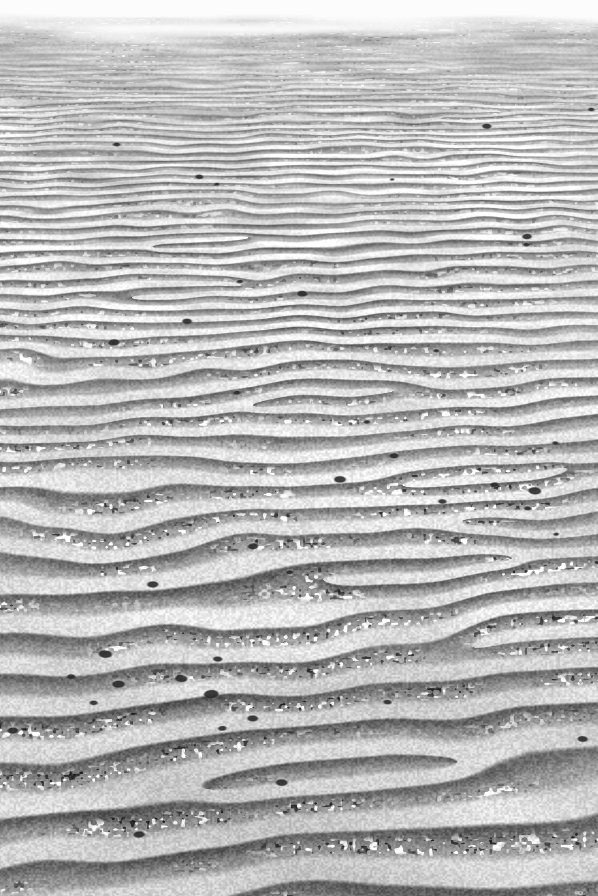
Reproduce this texture procedurally as a Shadertoy shader.

```glsl
float hash(vec2 p) {
    vec3 q = fract(vec3(p.xyx) * 0.1031);
    q += dot(q, q.yzx + 33.33);
    return fract((q.x + q.y) * q.z);
}

float noise(vec2 p) {
    vec2 cell = floor(p), f = fract(p);
    f = f * f * (3.0 - 2.0 * f);
    return mix(mix(hash(cell), hash(cell + vec2(1, 0)), f.x),
               mix(hash(cell + vec2(0, 1)), hash(cell + vec2(1, 1)), f.x), f.y);
}

// Pairs of opposite phase vortices make ridges fork and rejoin
float forks(vec2 p) {
    float shift = 0.0;
    for (float i = 0.0; i < 9.0; i++) {
        vec2 start = vec2(0.667 * hash(vec2(i, 3.0)), 0.12 + 0.085 * (i + hash(vec2(i, 8.0))));
        vec2 end = start + vec2(0.28, -0.03) * (start.y + 0.1);
        vec2 a = (p - start) * vec2(1.0, 2.5);
        vec2 b = (p - end) * vec2(1.0, 2.5);
        shift += (atan(a.y, a.x) - atan(b.y, b.x)) / 6.28318;
    }
    return shift;
}

// Ripple phase: foreshortened rows, tilted in the foreground
float ripplePhase(vec2 p) {
    float depth = p.y + 0.12 * p.x * pow(p.y, 1.5) + 0.286;
    float row = 23.15 / depth;
    float across = (p.x - 0.333) / depth;
    float bend = 0.9 * (noise(vec2(across * 4.0, row * 0.35)) - 0.5);
    bend += mix(0.6, 0.25, p.y) * (noise(vec2(across * 13.0 + 40.0, row * 0.7)) - 0.5);
    return 0.12 - row + bend + forks(p);
}

// Dark pebbles: x is the body, y a pale lit rim above it
vec2 pebbles(vec2 p, float pixel) {
    vec2 cover = vec2(0.0);
    for (float i = 0.0; i < 40.0; i++) {
        vec2 center = vec2(0.667 * hash(vec2(i, 17.0)), 0.1 + 0.87 * hash(vec2(i, 29.0)));
        float size = (0.0018 + 0.0035 * hash(vec2(i, 41.0))) * (0.55 + 0.6 * center.y);
        vec2 d = (p - center) * vec2(0.65, 1.15);
        d.y += 0.2 * d.x * (hash(vec2(i, 53.0)) - 0.5);
        float body = 1.0 - smoothstep(-pixel, pixel, length(d) - size);
        float rim = 1.0 - smoothstep(-pixel, pixel, length(d + vec2(0.0, size * 0.6)) - size);
        cover = max(cover, vec2(body, rim * (1.0 - body)));
    }
    return cover;
}

void mainImage(out vec4 fragColor, in vec2 fragCoord) {
    // y runs from the far edge (0) to the foreground (1)
    vec2 p = fragCoord / iResolution.y;
    p.y = 1.0 - p.y;
    float pixel = 1.0 / iResolution.y;
    float near = smoothstep(0.12, 0.6, p.y);

    // Ridge and shadow profile, softened to the pixel size
    float f = fract(ripplePhase(p));
    float blur = clamp(pixel * 23.15 / pow(p.y + 0.286, 2.0), 0.045, 0.33);
    float edge = smoothstep(0.58 - blur, 0.58 + blur, f);
    float ridge = smoothstep(0.0, 0.2, f) * (1.0 - edge);
    float shadow = edge * (1.0 - smoothstep(0.64, 1.0, f));
    float trough = smoothstep(0.64, 0.84, f) + 1.0 - smoothstep(0.0, 0.13, f);

    // Sand tone with uneven relief
    float relief = 0.75 + 0.5 * noise(p * vec2(9.0, 22.0));
    relief *= smoothstep(0.02, 0.2, p.y);
    float tone = 0.63 + mix(0.12, -0.06, p.y);
    tone += relief * (0.23 * ridge - 0.21 * shadow);
    tone += 0.08 * (noise(p * vec2(5.0, 14.0) + 7.0) - 0.5);

    // Fine grain, and thin streaks in the distance
    tone += mix(0.07, 0.17, near) * (noise(p * vec2(420.0, 480.0)) - 0.5);
    tone += 0.22 * (1.0 - near) * (noise(p * vec2(22.0, 260.0)) - 0.5);

    // Shell fragments gathered in the troughs
    float patches = trough * mix(0.35, 1.0, near) * smoothstep(0.2, 0.65, noise(p * vec2(14.0, 30.0) + 3.0));
    float pale = smoothstep(0.62, 0.82, noise(p * vec2(210.0, 270.0) + 11.0));
    float dark = smoothstep(0.7, 0.88, noise(p * vec2(230.0, 290.0) + 71.0));
    tone += patches * (0.42 * pale - 0.34 * dark);

    vec2 stone = pebbles(p, pixel);
    tone = mix(tone, 0.16, 0.9 * stone.x);
    tone = mix(tone, 0.88, 0.35 * stone.y);

    // Bleached far edge
    float reach = p.y + 0.025 * (noise(p * vec2(7.0, 90.0)) - 0.5);
    float glare = 1.0 - smoothstep(0.022, 0.05, reach);
    tone = mix(tone, 0.99, glare);
    fragColor = vec4(vec3(clamp(tone, 0.0, 1.0)), 1.0);
}
```
